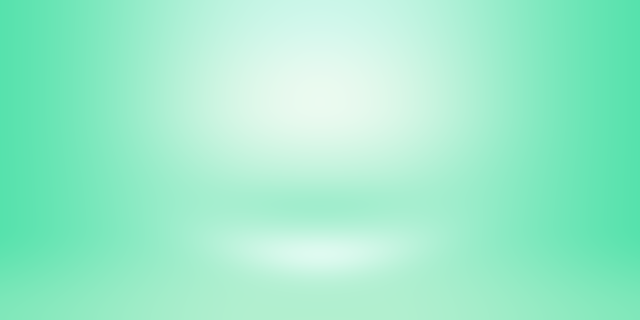
A Shadertoy shader for this background:

```glsl
// Soft mint studio backdrop with a broad upper glow and a curved floor light.

const vec3 EDGE_GREEN = vec3(0.30, 0.88, 0.66);
const vec3 MID_MINT = vec3(0.66, 0.935, 0.815);
const vec3 BAND_MINT = vec3(0.58, 0.92, 0.78);
const vec3 FLOOR_TINT = vec3(0.75, 0.94, 0.81);
const vec3 WARM_WHITE = vec3(0.92, 0.98, 0.94);
const vec3 COOL_WHITE = vec3(0.84, 0.975, 0.945);
const vec3 FLOOR_LIGHT = vec3(0.87, 0.98, 0.94);

// Elliptical Gaussian falloff, one at its centre.
float softEllipse(vec2 offset, vec2 radius) {
    vec2 q = offset / radius;
    return exp(-dot(q, q));
}

// Raises the outer parts of a shape into a shallow bowl.
vec2 bowl(vec2 offset, float curve) {
    return vec2(offset.x, offset.y - curve * offset.x * offset.x);
}

// Side falloff with a lighter tint near the floor.
vec3 backdrop(vec2 uv) {
    float side = smoothstep(0.08, 0.60, abs(uv.x - 0.5));
    vec3 color = mix(MID_MINT, EDGE_GREEN, side);
    float floorAmount = 0.4 * (1.0 - smoothstep(0.0, 0.3, uv.y));
    return mix(color, FLOOR_TINT, floorAmount);
}

// The upper glow fades slowly upward and quickly downward.
vec3 addUpperGlow(vec3 color, vec2 uv, vec2 center) {
    vec2 offset = uv - center;
    float height = offset.y > 0.0 ? 0.60 : 0.22;
    vec3 glow = mix(WARM_WHITE, COOL_WHITE, smoothstep(0.70, 1.0, uv.y));
    return mix(color, glow, softEllipse(offset, vec2(0.22, height)));
}

void mainImage(out vec4 fragColor, in vec2 fragCoord) {
    vec2 uv = fragCoord / iResolution.xy;
    vec3 color = backdrop(uv);
    color = addUpperGlow(color, uv, vec2(0.5, 0.675));

    // Darker band between the two lights
    vec2 bandOffset = bowl(uv - vec2(0.5, 0.355), 1.0);
    color = mix(color, BAND_MINT, 0.6 * softEllipse(bandOffset, vec2(0.16, 0.07)));

    // Curved light on the floor
    vec2 lightOffset = bowl(uv - vec2(0.5, 0.206), 1.3);
    color = mix(color, FLOOR_LIGHT, softEllipse(lightOffset, vec2(0.14, 0.075)));

    fragColor = vec4(color, 1.0);
}
```
